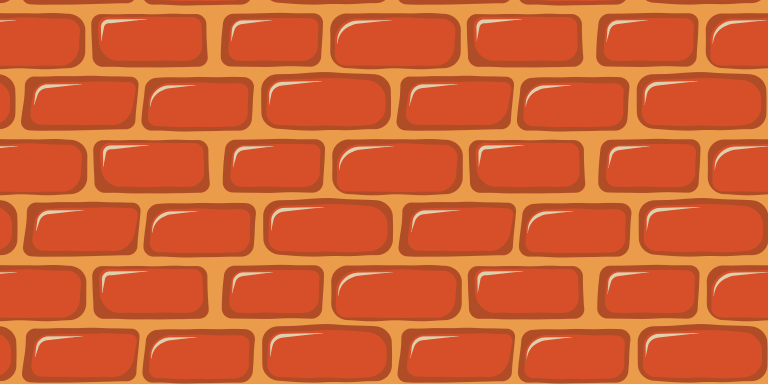
A WebGL 2 fragment shader for this pattern:

```glsl
#version 300 es
precision highp float;

#define UNITS 384.0                // canvas height in design units
#define PERIOD vec2(375.5, 126.0)  // one tile: two courses of three bricks
#define TOP_MARGIN 9.0
#define WOBBLE 1.7
#define WOBBLE_SIZE 30.0
#define GLINT_WIDTH 5.2
#define GLINT_INSET 2.2
#define GLINT_REACH vec2(0.47, 0.55)
#define MORTAR vec3(0.92, 0.61, 0.29)
#define RIM vec3(0.69, 0.30, 0.15)
#define FACE vec3(0.84, 0.31, 0.16)
#define GLINT vec3(0.87, 0.81, 0.68)

uniform vec2 u_resolution;
out vec4 fragColor;

const int BRICKS = 6;

// Bounds as left, right, top, bottom, with y running down
const vec4 RIM_BOX[BRICKS] = vec4[](
    vec4(92, 207, 14, 67), vec4(222, 322, 13, 67), vec4(330, 461, 13, 69),
    vec4(23, 137, 76, 130), vec4(143, 253, 77, 131), vec4(261, 391, 73, 130));
const vec4 FACE_BOX[BRICKS] = vec4[](
    vec4(99, 202, 17, 61), vec4(229, 318, 18, 61), vec4(335, 455, 18, 66),
    vec4(32, 134, 82, 125), vec4(148, 248, 83, 127), vec4(267, 385, 79, 126));

// Face corner radii: top left, top right, bottom right, bottom left
const vec4 FACE_RADII[BRICKS] = vec4[](
    vec4(10, 9, 15, 19), vec4(12, 9, 14, 11), vec4(22, 13, 18, 10),
    vec4(13, 8, 20, 12), vec4(20, 9, 15, 10), vec4(15, 19, 18, 13));

// Rim radius, rim lean, face lean, bow of the long sides
const vec4 STYLE[BRICKS] = vec4[](
    vec4(10, 1, 0.5, 0.02), vec4(10, -1.5, -1.5, 0.02), vec4(17, 0, -0.5, 0.05),
    vec4(9, -2.5, -2.5, 0.02), vec4(11, -2, -1, 0.03), vec4(16, 0, 0, 0.06));

vec2 gradientAt(vec2 cell) {
    float angle = 6.2832 * fract(sin(dot(cell, vec2(127.1, 311.7))) * 43758.5);
    return vec2(cos(angle), sin(angle));
}

float gradientNoise(vec2 p) {
    vec2 cell = floor(p), f = fract(p);
    vec2 blend = f * f * (3.0 - 2.0 * f);
    float a = dot(gradientAt(cell), f);
    float b = dot(gradientAt(cell + vec2(1, 0)), f - vec2(1, 0));
    float c = dot(gradientAt(cell + vec2(0, 1)), f - vec2(0, 1));
    float d = dot(gradientAt(cell + vec2(1, 1)), f - vec2(1, 1));
    return mix(mix(a, b, blend.x), mix(c, d, blend.x), blend.y);
}

float roundedBox(vec2 p, vec2 extent, vec4 radii) {
    vec2 side = p.x < 0.0 ? radii.xw : radii.yz;
    float radius = p.y < 0.0 ? side.x : side.y;
    vec2 q = abs(p) - extent + radius;
    return min(max(q.x, q.y), 0.0) + length(max(q, 0.0)) - radius;
}

vec2 centerOf(vec4 box) { return 0.5 * (box.xz + box.yw); }
vec2 extentOf(vec4 box) { return 0.5 * (box.yw - box.xz); }

// Lean the short sides and bow the long ones
vec2 bend(vec2 p, vec2 extent, float lean, float bow) {
    p.x -= lean * p.y / extent.y;
    p.y *= 1.0 + bow * p.x * p.x / (extent.x * extent.x);
    return p;
}

float coverage(float dist, float pixel) {
    return clamp(0.5 - dist / pixel, 0.0, 1.0);
}

void main() {
    float pixel = UNITS / u_resolution.y;
    vec2 p = gl_FragCoord.xy * pixel;
    p.y = UNITS - p.y;

    // Each pair of courses slides slightly sideways
    float pairIndex = floor((p.y - TOP_MARGIN) / PERIOD.y);
    p.x -= mod(2.0 * pairIndex, 3.0);
    p.y -= pairIndex * PERIOD.y;

    vec3 color = MORTAR;
    for (int i = 0; i < BRICKS; i++) {
        vec4 style = STYLE[i];
        vec2 rimCenter = centerOf(RIM_BOX[i]), rimExtent = extentOf(RIM_BOX[i]);
        vec2 faceExtent = extentOf(FACE_BOX[i]);
        vec2 local = p - rimCenter;
        local.x = mod(local.x + 0.5 * PERIOD.x, PERIOD.x) - 0.5 * PERIOD.x;

        // Rim and face with hand-cut edges
        vec2 seed = vec2(float(i) * 17.3, 5.7);
        vec2 rimPos = bend(local, rimExtent, style.y, style.w);
        float rim = roundedBox(rimPos, rimExtent, vec4(style.x));
        rim += WOBBLE * gradientNoise(local / WOBBLE_SIZE + seed);
        vec2 facePos = local + rimCenter - centerOf(FACE_BOX[i]);
        facePos = bend(facePos, faceExtent, style.z, style.w);
        float smoothFace = roundedBox(facePos, faceExtent, FACE_RADII[i]);
        float face = smoothFace + WOBBLE * gradientNoise(local / WOBBLE_SIZE - seed);

        // Glint thins out along the top and left sides
        vec2 along = (facePos + faceExtent) / (2.0 * faceExtent * GLINT_REACH);
        float thickness = GLINT_WIDTH * (1.0 - max(along.x, along.y));
        float glint = abs(smoothFace + GLINT_INSET + 0.5 * thickness) - 0.5 * thickness;

        color = mix(color, RIM, coverage(rim, pixel));
        color = mix(color, FACE, coverage(face, pixel));
        color = mix(color, GLINT, coverage(glint, pixel) * step(0.0, thickness));
    }
    fragColor = vec4(color, 1.0);
}
```
